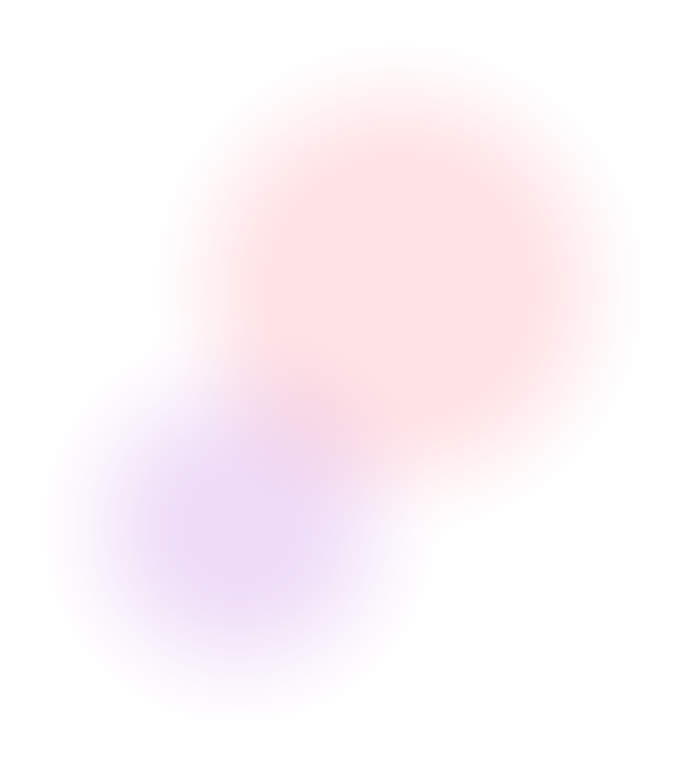
This background is drawn by a WebGL 2 fragment shader. Its source:

```glsl
#version 300 es
precision highp float;

uniform vec2 u_resolution;
out vec4 fragColor;

// Coverage of a blurred disc: 1 in the core, fading to 0 at the rim
float softDisc(vec2 p, vec2 center, float core, float rim) {
    return 1.0 - smoothstep(core, rim, length(p - center));
}

void main() {
    // Canvas units: height is 1, origin at the lower left
    vec2 p = gl_FragCoord.xy / u_resolution.y;
    float aspect = u_resolution.x / u_resolution.y;

    vec3 white = vec3(1.0, 0.998, 1.0);
    vec3 pinkTint = vec3(0.998, 0.889, 0.900);
    vec3 lilacTint = vec3(0.937, 0.863, 0.970);

    // Large pink glow at the upper right, lilac glow at the lower left
    float pink = softDisc(p, vec2(0.590 * aspect, 0.625), 0.145, 0.343);
    float lilac = softDisc(p, vec2(0.353 * aspect, 0.314), 0.050, 0.282);

    // Tints multiply, so the overlap deepens to rose
    vec3 color = white * mix(vec3(1.0), pinkTint, pink);
    color *= mix(vec3(1.0), lilacTint, lilac);

    fragColor = vec4(color, 1.0);
}
```
